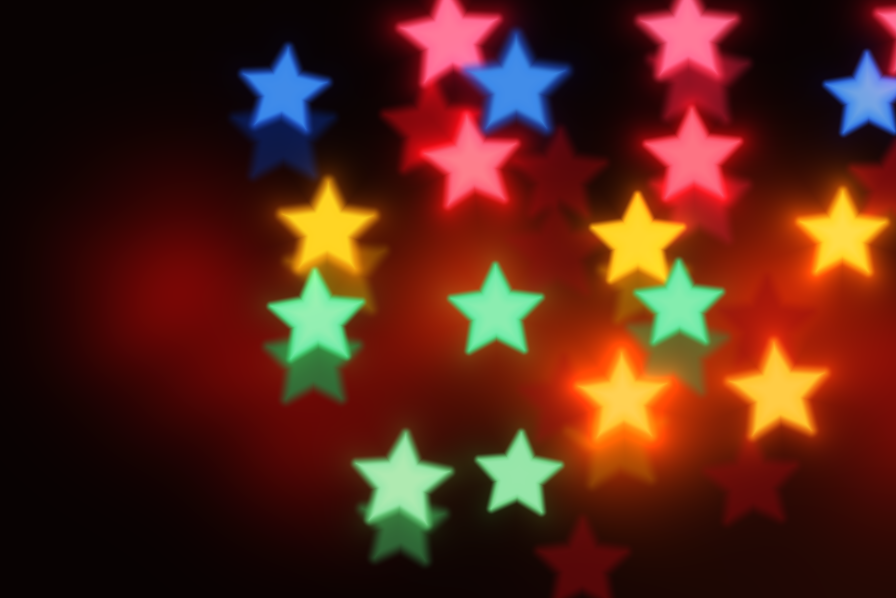
Give the GLSL for this background, as a Shadertoy shader.

```glsl
const int STAR_COUNT = 18;
const int HAZE_COUNT = 6;
const float STAR_SIZE = 0.084;     // outer radius, in canvas heights
const float INNER_RATIO = 0.5;
const float CORNER = 0.005;
const float EDGE_BLUR = 0.006;
const float GHOST_BLUR = 0.013;
const float HALO_REACH = 0.024;
const float HAZE_RADIUS = 0.19;
const vec3 NIGHT = vec3(0.03, 0.008, 0.008);
const vec3 UMBER = vec3(0.13, 0.03, 0.015);
const vec3 DEEP_RED = vec3(0.42, 0.015, 0.01);
const vec3 EMBER = vec3(0.85, 0.22, 0.01);
const vec3 GHOST_RED = vec3(0.55, 0.03, 0.05);
const vec3 LIGHTS[7] = vec3[7](
    vec3(1.00, 0.83, 0.12),   // yellow
    vec3(1.00, 0.40, 0.57),   // pink
    vec3(0.42, 0.92, 0.66),   // mint
    vec3(0.22, 0.53, 0.92),   // blue
    vec3(1.00, 0.76, 0.15),   // gold
    vec3(0.99, 0.37, 0.47),   // rose
    vec3(0.58, 0.90, 0.66));  // pale mint

float hash(float n) {
    return fract(sin(n * 12.9898 + 4.137) * 4375.85);
}

// Signed distance to an upright five-pointed star
float starDistance(vec2 p, float radius) {
    const vec2 k1 = vec2(0.80902, -0.58779);
    const vec2 k2 = vec2(-k1.x, k1.y);
    p.x = abs(p.x);
    p -= 2.0 * max(dot(k1, p), 0.0) * k1;
    p -= 2.0 * max(dot(k2, p), 0.0) * k2;
    p.x = abs(p.x);
    p.y -= radius;
    vec2 side = INNER_RATIO * vec2(-k1.y, k1.x) - vec2(0.0, 1.0);
    float t = clamp(dot(p, side) / dot(side, side), 0.0, radius);
    return length(p - side * t) * sign(p.y * side.x - p.x * side.y);
}

float roundedStar(vec2 p, float id) {
    float tilt = (hash(id + 20.0) - 0.5) * 0.26;
    float c = cos(tilt), s = sin(tilt);
    float radius = STAR_SIZE * mix(0.9, 1.08, hash(id + 40.0));
    return starDistance(mat2(c, -s, s, c) * p, radius - CORNER) - CORNER;
}

// Even scatter, crowded at the top and narrowing downwards
vec2 starPlace(float id) {
    vec2 q = fract(0.5 + id * vec2(0.7549, 0.5698));
    float spread = 1.4 * (1.0 - 0.6 * q.y * q.y);
    return vec2(0.9 + (q.x - 0.36) * spread, 0.97 - 0.86 * pow(q.y, 1.2));
}

float coverage(float d, float blur) {
    return 1.0 - smoothstep(-blur, blur, d);
}

// Dark ground with a band of wide, unfocused glows
vec3 background(vec2 p) {
    float corner = smoothstep(0.5, 1.5, p.x) * smoothstep(1.0, 0.2, p.y);
    vec3 color = mix(NIGHT, UMBER, corner);
    float mottle = 0.9 + 0.1 * sin(p.x * 13.0 + 2.0 * sin(p.y * 9.0))
                             * sin(p.y * 15.0 + sin(p.x * 11.0));
    for (int i = 0; i < HAZE_COUNT; i++) {
        float id = float(i);
        vec2 center = vec2(0.3 + 0.25 * id, 0.42 + 0.1 * cos(2.9 * (id - 2.0)));
        float heat = 0.5 + 0.5 * cos(1.2 * (id - 3.0));
        vec2 q = (p - center) / (HAZE_RADIUS * mix(1.0, 0.8, heat));
        color += mix(DEEP_RED, EMBER, heat * heat) * exp(-dot(q, q)) * mottle;
    }
    return color;
}

void mainImage(out vec4 fragColor, in vec2 fragCoord) {
    vec2 p = fragCoord / iResolution.y;
    float pixel = 1.0 / iResolution.y;
    vec3 color = background(p);

    // Faint ghosts: close twins below, or stray red stars
    for (int i = 0; i < STAR_COUNT; i++) {
        float id = float(i);
        bool twin = i % 2 == 0;
        vec3 light = LIGHTS[i % 7];
        vec2 shift = twin ? vec2(0.03 * (hash(id) - 0.3), -0.07)
                          : vec2(0.3 * (hash(id) - 0.5), -0.15);
        float d = roundedStar(p - starPlace(id) - shift, id + 7.0);
        vec3 tint = twin ? light * light * 0.65 : GHOST_RED;
        color = mix(color, tint, coverage(d, GHOST_BLUR) * mix(0.4, 0.8, hash(id + 60.0)));
    }

    // Bright stars with saturated rims and halos
    for (int i = 0; i < STAR_COUNT; i++) {
        float id = float(i);
        vec3 light = LIGHTS[i % 7];
        vec3 rim = pow(light, vec3(4.0));
        float d = roundedStar(p - starPlace(id), id);
        float glow = mix(0.12, 0.6, light.r * light.r) * mix(0.5, 1.0, hash(id + 80.0));
        color += rim * glow * exp(-max(d, 0.0) / HALO_REACH);

        float depth = smoothstep(0.0, 0.03, -d);
        vec3 body = mix(mix(rim, light, 0.6), light, smoothstep(0.0, 0.012, -d));
        body = mix(body, vec3(1.0, 0.97, 0.8), 0.3 * depth * hash(id + 100.0));
        float blur = max(EDGE_BLUR + 0.01 * pow(hash(id + 120.0), 5.0), pixel);
        color = mix(color, body, coverage(d, blur));
    }

    fragColor = vec4(clamp(color, 0.0, 1.0), 1.0);
}
```
